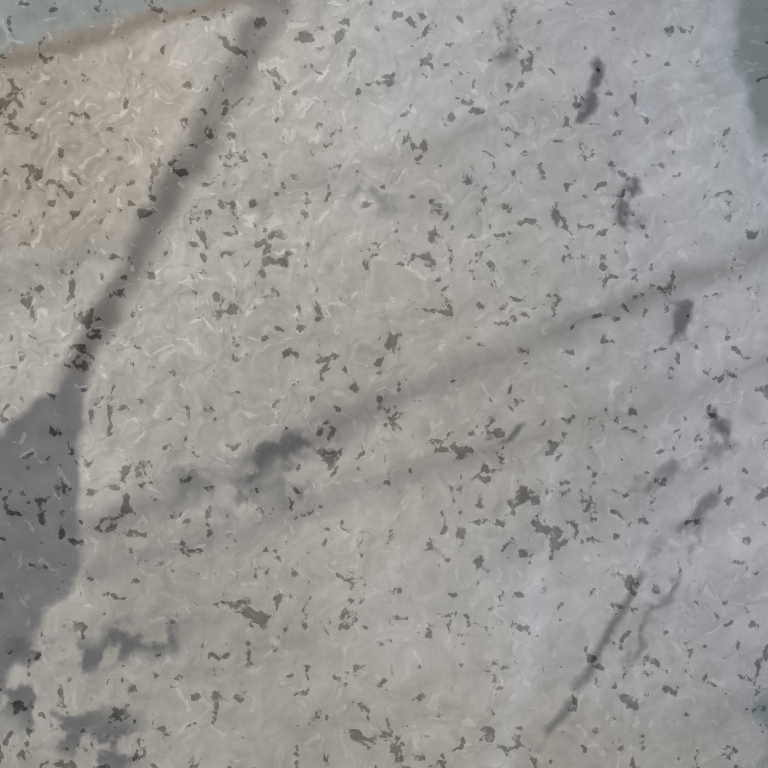
Give the GLSL for this texture, as a WebGL 1 fragment shader.

```glsl
precision highp float;
// A worn, pale plaster wall with soft slanting shadows, soot smudges and cracks.
// Layered value noise gives stains, relief and chips; soft segments, bent and
// broken up by the same noise, give the shadows, streaks and cracks.
uniform vec2 u_resolution;

float hash(vec2 p) {
  vec3 q = fract(p.xyx * vec3(0.1031, 0.1030, 0.0973));
  q += dot(q, q.yzx + 33.33);
  return fract((q.x + q.y) * q.z);
}

float noise(vec2 p) {
  vec2 i = floor(p), f = fract(p);
  f = f * f * (3.0 - 2.0 * f);
  return mix(mix(hash(i), hash(i + vec2(1, 0)), f.x),
             mix(hash(i + vec2(0, 1)), hash(i + vec2(1, 1)), f.x), f.y);
}

float fbm(vec2 p) {
  float sum = 0.0, amp = 0.533;
  for (int i = 0; i < 4; i++) {
    sum += amp * noise(p);
    p = mat2(1.6, 1.2, -1.2, 1.6) * p + 17.3;
    amp *= 0.5;
  }
  return sum;
}

// Soft-edged thick segment from a to b
float stroke(vec2 p, vec2 a, vec2 b, float radius, float soft) {
  vec2 ab = b - a, ap = p - a;
  float d = length(ap - ab * clamp(dot(ap, ab) / dot(ab, ab), 0.0, 1.0));
  return 1.0 - smoothstep(radius - soft, radius + soft, d);
}

void main() {
  vec2 p = gl_FragCoord.xy / u_resolution;
  vec2 warp = vec2(fbm(p * 26.0), fbm(p * 26.0 + 40.0)) - 0.5;
  vec2 rough = p + 0.055 * warp, bend = p + 0.02 * warp;
  vec2 slant = mat2(0.92, -0.39, 0.39, 0.92) * p;
  float stain = fbm(p * 4.0 + 9.0) - 0.5, grit = fbm(p * 48.0);
  float patchy = fbm(p * 9.0 + 70.0);

  // Wall: warm on the left, cool on the right, darker low down
  float cool = smoothstep(0.5, 0.95, p.x + 0.2 * (p.y - 0.5) + 0.4 * stain);
  vec3 col = mix(vec3(0.655, 0.643, 0.62), vec3(0.625, 0.63, 0.648), cool);
  col -= 0.04 * (1.0 - smoothstep(0.1, 0.6, p.y));
  col += 0.12 * stain + 0.1 * (fbm(slant * vec2(5.0, 20.0)) - 0.5);
  col += vec3(0.015, 0.0, -0.02) * smoothstep(0.4, 0.0, length(p - vec2(0.1, 0.83)));
  float tint = stroke(rough, vec2(0.92, 1.0), vec2(1.0, 0.72), 0.03, 0.09);
  col = mix(col, vec3(0.57, 0.615, 0.635), 0.7 * tint);

  // Pale washes running down the right side
  float wash = stroke(bend, vec2(0.72, 0.4), vec2(0.7, 0.22), 0.008, 0.012);
  wash = max(wash, stroke(bend, vec2(0.7, 0.22), vec2(0.65, 0.0), 0.018, 0.016));
  wash = max(wash, 0.7 * stroke(rough, vec2(0.85, 0.9), vec2(0.79, 0.45), 0.004, 0.008));
  col += vec3(0.04, 0.045, 0.06) * wash;

  // Fine relief, strongest at the upper left
  vec2 grain = rough * 62.0;
  float worn = 0.6 + 0.6 * smoothstep(0.7, 0.1, length(p - vec2(0.08, 0.75)));
  col += 0.14 * worn * (fbm(grain) - fbm(grain + vec2(0.35, -0.3)));
  col += 0.07 * (grit - 0.5);

  // Soft slanting shadows
  float shade = 0.62 * stroke(bend, vec2(0.1, 0.3), vec2(0.52, 0.48), 0.01, 0.03);
  shade = max(shade, 0.58 * stroke(bend, vec2(0.5, 0.475), vec2(1.02, 0.685), 0.009, 0.024));
  shade = max(shade, 0.36 * stroke(bend, vec2(0.12, 0.25), vec2(1.02, 0.53), 0.008, 0.028));
  shade = max(shade, 0.32 * stroke(bend, vec2(0.0, 0.62), vec2(0.8, 0.89), 0.006, 0.035));
  float beam = 0.004 + 0.02 * p.y;
  shade = max(shade, 0.72 * stroke(bend, vec2(0.37, 1.02), vec2(0.09, 0.5), beam, 0.015));
  shade *= 0.35 + 1.1 * fbm(p * 8.0 + 30.0);
  col = mix(col, vec3(0.37, 0.36, 0.35), shade);

  // Dark wedge at the left and the edge across the top corner
  float wedge = max(p.x - 0.108 + 0.04 * abs(p.y - 0.42), 0.8 * (p.y - 0.44 - 0.75 * p.x));
  wedge = max(wedge, 0.55 * (0.11 + 1.5 * p.x - p.y)) + 0.03 * warp.x;
  vec3 dusk = vec3(0.425, 0.425, 0.43) + 0.08 * (grit - 0.5);
  col = mix(col, dusk, 0.92 * smoothstep(0.008, -0.008, wedge));
  float ledge = p.y - 0.92 - 0.27 * p.x + 0.03 * warp.y;
  col = mix(col, vec3(0.55, 0.57, 0.56) + 0.12 * (grit - 0.5), smoothstep(0.0, 0.03, ledge));
  col = mix(col, vec3(0.43, 0.39, 0.35), 0.55 * smoothstep(0.028, 0.0, abs(ledge)));

  // Soot: smudges falling down the right, then the larger patches
  float soot = 0.0;
  for (int i = 0; i < 4; i++) {
    vec2 c = vec2(0.76, 0.876) + float(i) * vec2(0.061, -0.147);
    soot = max(soot, stroke(rough, c - vec2(0.008, 0.022), c + vec2(0.008, 0.028), 0.011, 0.008));
  }
  soot = max(soot, stroke(bend, vec2(0.66, 1.02), vec2(0.655, 0.93), 0.009, 0.016));
  soot = max(soot, stroke(rough, vec2(0.32, 0.385), vec2(0.41, 0.425), 0.017, 0.018));
  soot = max(soot, 0.6 * stroke(rough, vec2(0.25, 0.37), vec2(0.4, 0.36), 0.025, 0.03));
  soot = max(soot, 0.5 * stroke(rough, vec2(0.43, 0.78), vec2(0.49, 0.74), 0.016, 0.03));
  soot = max(soot, 0.9 * stroke(rough, vec2(0.64, 0.42), vec2(0.68, 0.445), 0.007, 0.008));
  soot = max(soot, 0.9 * stroke(rough, vec2(0.03, 0.14), vec2(0.2, 0.165), 0.018, 0.016));
  soot = max(soot, 0.85 * stroke(rough, vec2(0.04, 0.09), vec2(0.13, 0.04), 0.045, 0.03));
  soot *= smoothstep(0.36, 0.56, fbm(p * 34.0 + 5.0));

  // Forked crack at the lower right
  float crack = stroke(bend, vec2(0.93, 0.35), vec2(0.845, 0.27), 0.009, 0.007);
  crack = max(crack, stroke(bend, vec2(0.845, 0.27), vec2(0.76, 0.115), 0.006, 0.006));
  crack = max(crack, stroke(bend, vec2(0.76, 0.115), vec2(0.705, 0.03), 0.006, 0.006));
  crack = max(crack, 0.8 * stroke(rough, vec2(0.92, 0.32), vec2(0.81, 0.13), 0.006, 0.007));
  crack = max(crack, 0.8 * stroke(rough, vec2(0.95, 0.41), vec2(0.83, 0.37), 0.009, 0.01));
  soot = max(soot, 0.75 * crack * smoothstep(0.25, 0.55, fbm(p * 30.0 + 2.0)));
  col = mix(col, vec3(0.32, 0.325, 0.335), 0.8 * soot);

  // Dim corners on the right
  float corner = stroke(rough, vec2(1.0, 1.0), vec2(1.02, 0.87), 0.05, 0.02);
  corner = max(corner, stroke(rough, vec2(1.01, 0.08), vec2(1.02, 0.0), 0.025, 0.02));
  col = mix(col, vec3(0.41, 0.445, 0.46), 0.85 * corner);

  // Scattered dark and light chips, in clusters
  float chips = smoothstep(0.66, 0.78, fbm(bend * 75.0 + 11.0) + 0.25 * (patchy - 0.5));
  float flakes = smoothstep(0.66, 0.8, fbm(rough * 80.0 + 90.0));
  col += 0.08 * worn * flakes - 0.19 * chips;
  gl_FragColor = vec4(col, 1.0);
}
```
